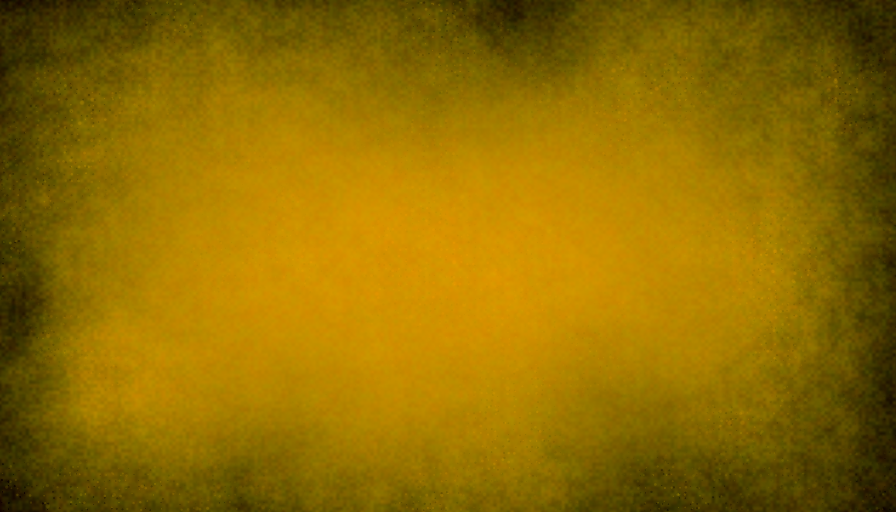
A Shadertoy shader for this background:

```glsl
#define CENTRE vec2(0.485, 0.475)
#define PEAK 0.83
#define SIDE_FADE 0.64
#define TOP_FADE 0.50
#define CLOUD_SCALE 5.0
#define CLOUD_AMOUNT 0.24
#define MOTTLE_SCALE 26.0
#define MOTTLE_AMOUNT 0.16
#define GRAIN_SCALE 150.0
#define GRAIN_AMOUNT 0.10
#define SPECK_AMOUNT 0.13
#define HUE_DRIFT 0.035

// Soft stains: centre x, centre y, radius, brightness change
const vec4 STAINS[9] = vec4[9](
    vec4(0.60, 0.93, 0.13, -0.15), vec4(0.45, 0.78, 0.10, -0.07),
    vec4(0.66, 0.23, 0.12, -0.15), vec4(0.75, 0.08, 0.13, -0.12),
    vec4(0.28, 0.05, 0.10, -0.13), vec4(0.03, 0.40, 0.09, -0.16),
    vec4(0.10, 0.32, 0.10,  0.14), vec4(0.20, 0.21, 0.11,  0.12),
    vec4(0.84, 0.42, 0.13,  0.09));

float hash(vec2 p) {
    return fract(sin(dot(p, vec2(127.1, 311.7))) * 43758.5453);
}

float valueNoise(vec2 p) {
    vec2 cell = floor(p), f = fract(p);
    f = f * f * (3.0 - 2.0 * f);
    float low = mix(hash(cell), hash(cell + vec2(1.0, 0.0)), f.x);
    float high = mix(hash(cell + vec2(0.0, 1.0)), hash(cell + 1.0), f.x);
    return mix(low, high, f.y);
}

// Layered noise centred on zero
float fbm(vec2 p) {
    float sum = 0.0, weight = 0.5;
    for (int i = 0; i < 5; i++) {
        sum += weight * (valueNoise(p) - 0.5);
        p = mat2(1.6, 1.2, -1.2, 1.6) * p + 7.3;
        weight *= 0.5;
    }
    return sum;
}

// Scattered round flecks, one per grid cell
float specks(vec2 p, float density) {
    vec2 cell = floor(p);
    vec2 spot = 0.3 + 0.4 * vec2(hash(cell + 3.1), hash(cell + 8.7));
    float radius = mix(0.12, 0.3, hash(cell + 5.3));
    float dist = length(fract(p) - spot);
    return step(1.0 - density, hash(cell)) * smoothstep(radius, radius * 0.35, dist);
}

// Olive in the dark, amber in the light
vec3 ochre(float tone, float drift) {
    float green = -0.04 + 1.08 * tone - 0.40 * tone * tone;
    return vec3(tone - 0.5 * drift, green + drift, 0.0);
}

void mainImage(out vec4 fragColor, in vec2 fragCoord) {
    vec2 uv = fragCoord / iResolution.xy;
    vec2 aspect = vec2(iResolution.x / iResolution.y, 1.0);
    vec2 p = uv * aspect;

    // Broad glow fading to the borders
    vec2 edge = abs(uv - CENTRE) * 2.0;
    float glow = (1.0 - SIDE_FADE * pow(edge.x, 2.7)) * (1.0 - TOP_FADE * edge.y * edge.y);
    float tone = PEAK * glow;
    float wear = smoothstep(0.95, 0.5, glow);

    // Stains with ragged outlines
    vec2 warp = 0.12 * vec2(fbm(p * 7.0), fbm(p * 7.0 + 31.0));
    for (int i = 0; i < 9; i++) {
        vec2 offset = ((uv - STAINS[i].xy) * aspect + warp) / (STAINS[i].z * 1.3);
        tone += STAINS[i].w * exp(-dot(offset, offset)) * mix(0.5, 1.0, wear);
    }

    // Clouds, mottling and grain, stronger where worn
    float mottle = fbm(p * MOTTLE_SCALE + 13.0);
    float texture_ = CLOUD_AMOUNT * fbm(p * CLOUD_SCALE + 4.0)
                   + MOTTLE_AMOUNT * mottle
                   + GRAIN_AMOUNT * (valueNoise(p * GRAIN_SCALE) - 0.5);
    tone += texture_ * mix(0.3, 1.0, wear);

    // Pale and dark flecks gathered in patches
    float patchy = smoothstep(-0.1, 0.2, fbm(p * 6.0 + 21.0));
    float flecks = specks(p * 75.0, 0.35) + specks(p * 48.0 + 9.0, 0.15)
                 - specks(p * 90.0 + 17.0, 0.35);
    tone += SPECK_AMOUNT * flecks * patchy * mix(0.25, 0.8, wear);

    // Slight shifts between green and orange
    float drift = HUE_DRIFT * (fbm(p * 40.0 + 50.0) + valueNoise(p * 110.0) - 0.5);
    fragColor = vec4(clamp(ochre(clamp(tone, 0.06, 0.9), drift), 0.0, 1.0), 1.0);
}
```
